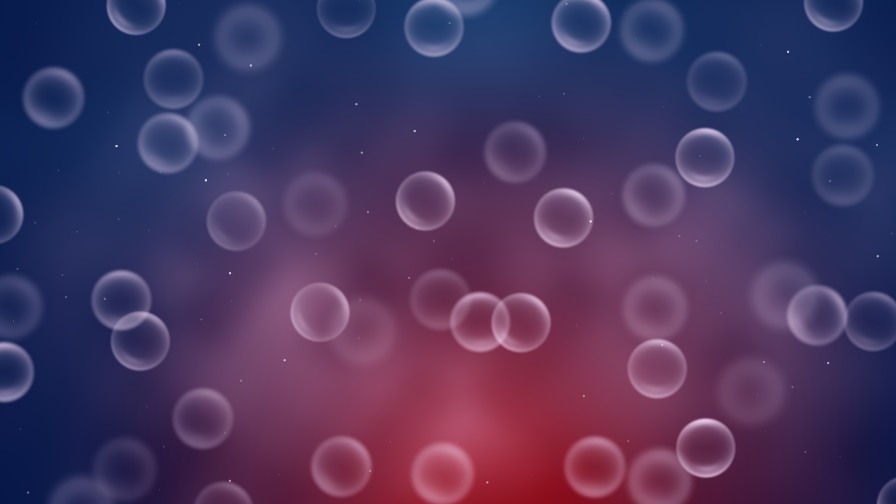
A Shadertoy shader for this background:

```glsl
#define RED vec3(0.52, 0.0, 0.045)
#define WINE vec3(0.27, 0.035, 0.15)
#define NAVY vec3(0.015, 0.085, 0.275)
#define HAZE_TINT vec3(0.66, 0.47, 0.58)
#define BUBBLE_TINT vec3(0.90, 0.78, 0.92)
#define BUBBLE_RADIUS 0.058
#define BUBBLE_SPACING 0.205
#define BUBBLE_COLUMNS 9
#define BUBBLE_COUNT 54
#define SPECK_SPACING 0.085

vec4 hash4(vec2 p) {
    vec4 q = fract(p.xyxy * vec4(0.1031, 0.1030, 0.0973, 0.1099));
    q += dot(q, q.wzxy + 33.33);
    return fract((q.xxyz + q.yzzw) * q.zywx);
}

float valueNoise(vec2 p) {
    vec2 cell = floor(p), f = fract(p);
    f = f * f * f * (f * (f * 6.0 - 15.0) + 10.0);
    float low = mix(hash4(cell).x, hash4(cell + vec2(1, 0)).x, f.x);
    float high = mix(hash4(cell + vec2(0, 1)).x, hash4(cell + vec2(1, 1)).x, f.x);
    return mix(low, high, f.y);
}

float softSpot(vec2 p, vec2 center, vec2 size) {
    vec2 q = (p - center) / size;
    return exp(-dot(q, q));
}

vec3 screenBlend(vec3 base, vec3 light) {
    return base + light * (1.0 - base);
}

// Warm light from below fading into navy
vec3 backdrop(vec2 p) {
    float d = length((p - vec2(0.98, -0.03)) * vec2(1.12, 1.0));
    vec3 color = mix(RED, WINE, smoothstep(0.08, 0.52, d));
    return mix(color, NAVY, smoothstep(0.36, 1.05, d));
}

// Cloudy light gathered on both sides of the middle
float haze(vec2 p) {
    float spread = softSpot(p, vec2(0.57, 0.42), vec2(0.38, 0.43))
                 + softSpot(p, vec2(1.39, 0.46), vec2(0.35, 0.38))
                 + 0.45 * softSpot(p, vec2(0.85, 0.18), vec2(0.25, 0.15));
    vec2 turned = mat2(0.8, 0.6, -0.6, 0.8) * p;
    float cloud = 0.65 * valueNoise(turned * 4.5 + 7.0)
                + 0.35 * valueNoise(turned * 9.0 + 31.0);
    return spread * (0.12 + 0.75 * cloud);
}

// Rim glow with bright opposite arcs; blur grows with defocus
float bubble(vec2 q, float defocus, float turn, float pixel) {
    float blur = mix(0.003, 0.029, defocus * defocus) + 0.4 * pixel;
    float len = length(q);
    float d = len - BUBBLE_RADIUS;
    if (d > blur) return 0.0;

    float angle = 0.5 + 1.2 * turn;
    float along = dot(q / max(len, 0.0001), vec2(cos(angle), sin(angle)));
    float arcs = mix(0.5 + 0.65 * along * along, 0.85, defocus);
    float rim = 1.0 - smoothstep(-blur, blur, d);
    float inner = min(d, 0.0);
    float glow = 0.72 * exp(inner / (0.005 + blur)) + 0.28 * exp(inner / 0.022);

    // Thin reflection inside the rim
    float offset = (d + 0.012 - 0.005 * along) / (0.0025 + blur);
    float reflection = 0.35 * exp(-offset * offset) * pow(abs(along), 5.0) * (1.0 - defocus);
    return rim * (glow * arcs + reflection);
}

float specks(vec2 p, float pixel) {
    vec2 cell = floor(p / SPECK_SPACING);
    vec4 h = hash4(cell + 73.0);
    vec2 center = (cell + 0.1 + 0.8 * h.xy) * SPECK_SPACING;
    float radius = mix(0.0012, 0.0024, h.w);
    float dot1 = 1.0 - smoothstep(radius - pixel * 0.5, radius + pixel * 0.5, length(p - center));
    return dot1 * step(0.55, h.z) * mix(0.12, 0.9, pow(h.w, 4.0));
}

void mainImage(out vec4 fragColor, in vec2 fragCoord) {
    vec2 p = fragCoord / iResolution.y;
    float pixel = 1.0 / iResolution.y;

    vec3 color = backdrop(p);
    float coolGlow = valueNoise(p * 3.2 + 17.0) * smoothstep(0.3, 1.0, p.y);
    color = screenBlend(color, vec3(0.07, 0.16, 0.22) * coolGlow);
    color = screenBlend(color, HAZE_TINT * min(haze(p), 0.8));

    // Bubbles on a fully jittered grid
    for (int i = 0; i < BUBBLE_COUNT; i++) {
        vec2 cell = vec2(i % BUBBLE_COLUMNS, i / BUBBLE_COLUMNS);
        vec4 h = hash4(cell + 11.0);
        vec2 center = (cell + h.xy - 0.2) * BUBBLE_SPACING;
        float strength = mix(0.95, 0.52, h.z) * mix(0.35, 1.0, h.w);
        float light = bubble(p - center, h.z, fract(h.w * 7.0), pixel) * strength;
        color = screenBlend(color, BUBBLE_TINT * min(light, 1.0));
    }

    color = screenBlend(color, vec3(0.95, 0.88, 0.95) * specks(p, pixel));
    fragColor = vec4(color, 1.0);
}
```
